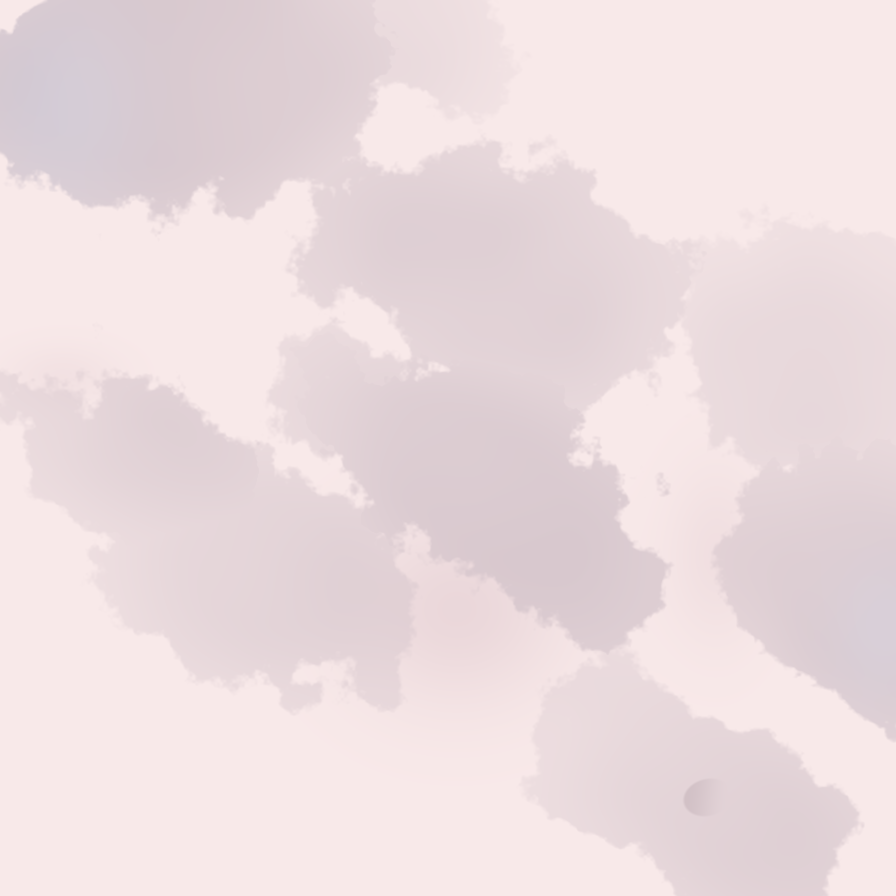
Reproduce this background procedurally as a WebGL 2 fragment shader.

```glsl
#version 300 es
precision highp float;
// Pale pink paper with ragged, cloudy mauve watercolour washes.

uniform vec2 u_resolution;
out vec4 fragColor;

const vec3 PAPER = vec3(0.973, 0.914, 0.914);
const vec3 MAUVE = vec3(0.827, 0.765, 0.792);
const vec3 LILAC = vec3(0.815, 0.785, 0.830);
const vec3 BLUSH = vec3(0.905, 0.825, 0.840);
const vec3 SHADE = vec3(0.765, 0.695, 0.720);

const float GRAIN_SCALE = 9.0;     // coarsest cells across the canvas
const float GRAIN_GAIN = 0.62;     // weight of each finer octave
const float RAGGEDNESS = 0.17;     // reach of the torn fringe
const float EDGE_SOFTNESS = 0.007;
const float MOTTLE = 0.10;

const int WASHES = 10;

// Each wash: centre x, y and radii x, y
const vec4 SHAPE[WASHES] = vec4[](
    vec4(0.20, 0.92, 0.26, 0.165), vec4(0.47, 0.97, 0.10, 0.10),
    vec4(0.54, 0.69, 0.23, 0.130), vec4(0.40, 0.55, 0.11, 0.09),
    vec4(0.53, 0.46, 0.24, 0.125), vec4(0.16, 0.50, 0.13, 0.09),
    vec4(0.30, 0.37, 0.17, 0.130), vec4(0.91, 0.59, 0.16, 0.13),
    vec4(0.96, 0.34, 0.18, 0.130), vec4(0.79, 0.115, 0.20, 0.11));

// Each wash: tilt, strength and change of strength along its x and y
const vec4 TONE[WASHES] = vec4[](
    vec4(0.12, 0.82, -0.20, 0.00), vec4(0.30, 0.34, -0.10, 0.00),
    vec4(-0.35, 0.62, -0.06, 0.04), vec4(0.00, 0.50, 0.05, 0.00),
    vec4(-0.58, 0.76, 0.18, 0.00), vec4(-0.30, 0.60, 0.10, 0.10),
    vec4(-0.30, 0.52, 0.10, 0.00), vec4(-0.30, 0.40, 0.00, -0.06),
    vec4(-0.85, 0.74, 0.14, 0.00), vec4(-0.60, 0.58, 0.16, 0.00));

float hash(vec2 p) {
    return fract(sin(dot(p, vec2(127.1, 311.7))) * 43758.5453);
}

float valueNoise(vec2 p) {
    vec2 cell = floor(p);
    vec2 f = fract(p);
    f = f * f * (3.0 - 2.0 * f);
    float low = mix(hash(cell), hash(cell + vec2(1.0, 0.0)), f.x);
    float high = mix(hash(cell + vec2(0.0, 1.0)), hash(cell + 1.0), f.x);
    return mix(low, high, f.y);
}

float fbm(vec2 p) {
    float sum = 0.0, total = 0.0, weight = 1.0;
    for (int i = 0; i < 6; i++) {
        sum += weight * valueNoise(p);
        total += weight;
        weight *= GRAIN_GAIN;
        p = mat2(1.6, 1.2, -1.2, 1.6) * p + 7.3;
    }
    return sum / total;
}

vec2 rotate(vec2 p, float angle) {
    float c = cos(angle), s = sin(angle);
    return vec2(c * p.x + s * p.y, c * p.y - s * p.x);
}

// Soft round spot, 1 at its centre
float glow(vec2 p, vec2 centre, vec2 radii) {
    vec2 q = (p - centre) / radii;
    return exp(-2.0 * dot(q, q));
}

void main() {
    vec2 uv = gl_FragCoord.xy / u_resolution;
    float grain = fbm(uv * GRAIN_SCALE) - 0.5;
    float mottle = MOTTLE * (valueNoise(uv * 11.0 + 30.0) - 0.5);

    // Blurred stains beneath the washes
    vec3 colour = mix(PAPER, BLUSH, 0.80 * glow(uv, vec2(0.51, 0.32), vec2(0.17, 0.15)));
    colour = mix(colour, BLUSH, 0.45 * glow(uv, vec2(0.80, 0.38), vec2(0.08, 0.14)));
    colour = mix(colour, BLUSH, 0.35 * glow(uv, vec2(0.07, 0.58), vec2(0.09, 0.05)));

    // Ragged washes: the strongest one shows where they overlap
    float cover = 0.0;
    for (int i = 0; i < WASHES; i++) {
        vec4 shape = SHAPE[i];
        vec4 tone = TONE[i];
        vec2 q = rotate(uv - shape.xy, tone.x) / shape.zw;
        float inside = (1.0 - length(q)) * min(shape.z, shape.w);
        float mask = smoothstep(-EDGE_SOFTNESS, EDGE_SOFTNESS, inside + RAGGEDNESS * grain);
        float depth = mix(0.68, 1.0, smoothstep(-0.04, 0.07, inside));
        float strength = tone.y + dot(tone.zw, clamp(q, -1.0, 1.0)) + mottle;
        cover = max(cover, mask * depth * strength);
    }

    // Cool tint at the outer corners
    float cool = glow(uv, vec2(0.07, 0.88), vec2(0.13, 0.17));
    cool = max(cool, glow(uv, vec2(0.99, 0.30), vec2(0.09, 0.12)));
    colour = mix(colour, mix(MAUVE, LILAC, cool), clamp(cover, 0.0, 1.0));

    // Small brush dab: crisp on the left, fading to the right
    vec2 dab = rotate(uv - vec2(0.790, 0.110), 0.25) / vec2(0.028, 0.021);
    float dabMask = 1.0 - smoothstep(0.90, 1.05, length(dab));
    colour = mix(colour, SHADE, 0.55 * dabMask * smoothstep(0.9, -1.0, dab.x - 0.3 * dab.y));

    fragColor = vec4(colour, 1.0);
}
```
